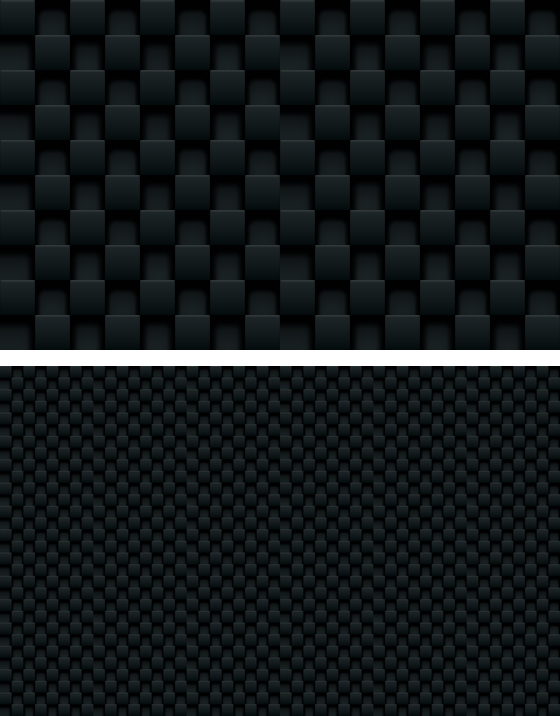
Top: one tile. Bottom: repeated 3 by 3.
Give the GLSL for this pattern, as a WebGL 1 fragment shader.

```glsl
precision highp float;
// Dark checkerboard of raised blocks and shadowed hollows, 16 by 10 cells.
// Blocks are vertical gradients with a lit top rim; hollows are soft rounded
// boxes of light. A coarser period of 8 columns opens one hollow to the left.

uniform vec2 u_resolution;

float hash(vec2 p) {
  return fract(sin(dot(p, vec2(127.1, 311.7))) * 43758.5453);
}

float roundedBox(vec2 p, vec2 halfSize, float radius) {
  vec2 q = abs(p) - halfSize + radius;
  return length(max(q, 0.0)) + min(max(q.x, q.y), 0.0) - radius;
}

// Front face: bright at the top, fading down, with a thin rim highlight.
vec3 blockColor(vec2 f) {
  vec3 color = mix(vec3(0.014, 0.040, 0.048), vec3(0.122, 0.150, 0.160),
                   pow(f.y, 0.85));
  float rim = smoothstep(0.93, 0.975, f.y);
  rim *= smoothstep(0.0, 0.06, f.x) * smoothstep(1.0, 0.94, f.x);
  color = mix(color, vec3(0.205, 0.228, 0.236), rim * 0.85);
  float side = min(f.x, 1.0 - f.x);
  return color * mix(0.82, 1.0, smoothstep(0.0, 0.035, side));
}

// Recessed floor: light pools at the bottom, shadow falls from above and sides.
vec3 hollowColor(vec2 f, vec2 cell) {
  float oddRow = mod(cell.y, 2.0);
  float vary = hash(mod(cell, vec2(8.0, 10.0))) - 0.5;
  float openLeft = (1.0 - oddRow) * (1.0 - step(0.5, mod(cell.x, 8.0)));

  // The open hollow has no shadow on its left side.
  float x = f.x - 0.5;
  if (openLeft > 0.5) x = max(x, 0.0);
  float top = mix(0.83, 0.76, oddRow) + 0.05 * vary;
  float d = roundedBox(vec2(x, f.y - top + 0.8), vec2(0.45, 0.8), 0.27);
  float softness = mix(0.23, 0.15, oddRow);
  float lit = smoothstep(0.02, -softness, d);

  float rise = smoothstep(0.95, 0.10, f.y);
  float pool = mix(0.45, 1.0, rise) * (1.0 - 1.1 * x * x);
  vec3 floorLight = vec3(0.098, 0.126, 0.135) * pool * (1.0 + 0.12 * vary);
  return mix(vec3(0.002, 0.005, 0.008), floorLight, lit);
}

void main() {
  vec2 grid = vec2(16.0, 10.0);
  vec2 p = gl_FragCoord.xy / u_resolution * grid;
  vec2 cell = floor(p);
  vec2 f = p - cell;

  // Smoothed checker: the product of two square waves, raised at top left.
  vec2 pixel = grid / u_resolution;
  vec2 edge = 0.5 - abs(f - 0.5);
  vec2 wave = (1.0 - 2.0 * mod(cell, 2.0)) * clamp(2.0 * edge / pixel, 0.0, 1.0);
  float raised = 0.5 - 0.5 * wave.x * wave.y;

  vec3 color = mix(hollowColor(f, cell), blockColor(f), raised);
  gl_FragColor = vec4(color, 1.0);
}
```
